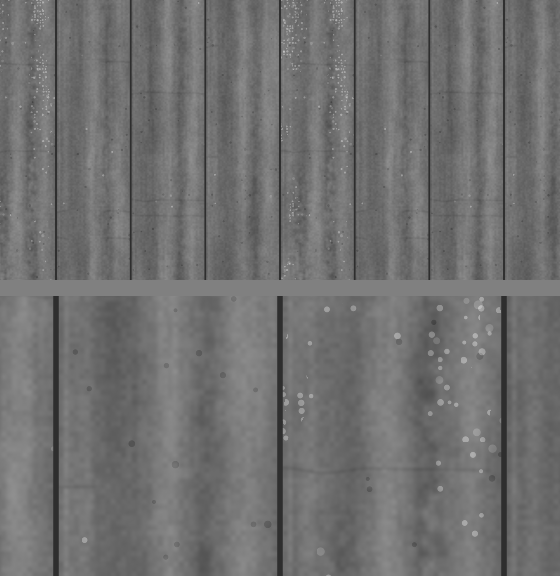
Top: the whole. Bottom: its middle third, enlarged.
Give the GLSL for this texture, as a Shadertoy shader.

```glsl
// Grey concrete planks standing side by side, in a set of four that repeats.
// Each plank has soft vertical streaks, mottling and fine grain; the first of
// each set is worn with pale speckles. Thin dark joints part the planks.

float hash(vec2 p) {
    vec3 q = fract(vec3(p.xyx) * 0.1031);
    q += dot(q, q.yzx + 33.33);
    return fract((q.x + q.y) * q.z);
}

float noise(vec2 p) {
    vec2 i = floor(p), f = fract(p);
    f = f * f * (3.0 - 2.0 * f);
    return mix(mix(hash(i), hash(i + vec2(1, 0)), f.x),
               mix(hash(i + vec2(0, 1)), hash(i + vec2(1, 1)), f.x), f.y);
}

float fbm(vec2 p) {
    float sum = 0.0, amp = 0.5;
    for (int i = 0; i < 4; i++) {
        sum += amp * noise(p);
        p = p * 2.03 + 17.1;
        amp *= 0.5;
    }
    return sum / 0.9375;
}

float band(float x, float centre, float width) {
    float d = (x - centre) / width;
    return exp(-d * d);
}

// Round spots, one per grid cell, kept where the hash falls under density
float spots(vec2 p, float density, float radius, float blur) {
    vec2 cell = floor(p);
    vec2 centre = 0.3 + 0.4 * vec2(hash(cell + 5.3), hash(cell + 91.7));
    float size = radius * (0.6 + 0.6 * hash(cell + 43.1));
    float d = length(fract(p) - centre);
    return step(hash(cell), density) * (1.0 - smoothstep(size - blur, size + blur, d));
}

void mainImage(out vec4 fragColor, in vec2 fragCoord) {
    // One unit is one plank width: 7.5 across, 3.75 down
    float pixel = 3.75 / iResolution.y;
    vec2 p = fragCoord * pixel + vec2(0.25, 0.0);
    float plank = mod(floor(p.x), 4.0);
    float x = fract(p.x), y = p.y;
    vec2 q = vec2(x + plank * 7.0, y);
    float worn = 1.0 - step(0.5, plank);

    // Dark and light streaks that wander a little along the plank
    float wander = x + 0.05 * (fbm(vec2(y * 2.0, plank * 9.0)) - 0.5)
                     + 0.04 * (noise(q * vec2(8.0, 14.0)) - 0.5);
    float tone = 0.452;
    for (int i = 0; i < 4; i++) {
        float k = float(i);
        float even = mod(k + 1.0, 2.0);
        float jitter = hash(vec2(k + 3.0, plank + 11.0)) - 0.5;
        float centre = 0.28 + 0.195 * k + 0.05 * jitter;
        float fade = 0.65 + 0.7 * noise(vec2(y * 0.9 + k * 5.0, plank * 3.0));
        float width = 0.07 + 0.05 * step(k, 0.5);
        tone += mix(0.046, -0.055, even) * fade * band(wander, centre, width);
    }
    tone -= 0.025 * band(x, 0.03, 0.06);

    // Long fine streaks, broad clouds and grain
    tone += 0.045 * (noise(q * vec2(15.0, 0.7)) - 0.5);
    tone += 0.030 * (noise(q * vec2(34.0, 2.5)) - 0.5);
    tone += 0.090 * (fbm(q * vec2(2.5, 1.3) + 4.0) - 0.5);
    tone += 0.035 * (fbm(q * vec2(16.0, 11.0)) - 0.5);
    tone += 0.045 * (noise(q * 43.0) - 0.5);

    // Rough blisters down the right-hand dark streak and lower left
    float rough = band(wander, 0.67, 0.07) + worn * band(wander, 0.27, 0.14)
                * (1.0 - smoothstep(1.0, 1.9, y));
    float blister = noise(q * vec2(22.0, 17.0)) - 0.5;
    tone += (0.05 + 0.06 * worn) * rough * blister;

    // Pale speckles on the worn plank, thickest near the top
    float patches = smoothstep(0.35, 0.65, fbm(q * vec2(4.0, 2.0) + 8.0));
    float columns = band(x, 0.14, 0.14) + band(x, 0.82, 0.14) * (0.3 + smoothstep(1.8, 3.0, y));
    float density = worn * patches * columns * (0.25 + 0.12 * y);
    tone += 0.17 * spots(q * 26.0, density, 0.34, 13.0 * pixel);
    tone += 0.09 * spots(q * 17.0 + 6.5, 0.5 * density, 0.3, 9.0 * pixel);

    // Sparse dark pits and a few faint level scratches
    tone -= 0.08 * spots(q * 20.0 + 3.7, 0.02, 0.28, 10.0 * pixel);
    for (int i = 0; i < 3; i++) {
        float k = float(i);
        float level = 3.75 * hash(vec2(plank + 2.0, k + 21.0)) + 0.03 * noise(vec2(x * 5.0, k));
        float reach = smoothstep(0.45, 0.7, noise(vec2(x * 2.5 + k * 8.0, plank)));
        tone -= 0.035 * reach * band(y, level, 0.008 + 0.5 * pixel);
    }

    // Joint: dark line with soft shade and a thin lit edge on its right
    float d = abs(fract(p.x + 0.5) - 0.5);
    tone -= 0.05 * exp(-d * 45.0);
    tone += 0.04 * band(x, 0.045, 0.014);
    float joint = 1.0 - smoothstep(0.012 - 0.5 * pixel, 0.012 + 0.5 * pixel, d);
    tone = mix(tone, 0.18, joint);

    fragColor = vec4(vec3(clamp(tone, 0.0, 1.0)), 1.0);
}
```
